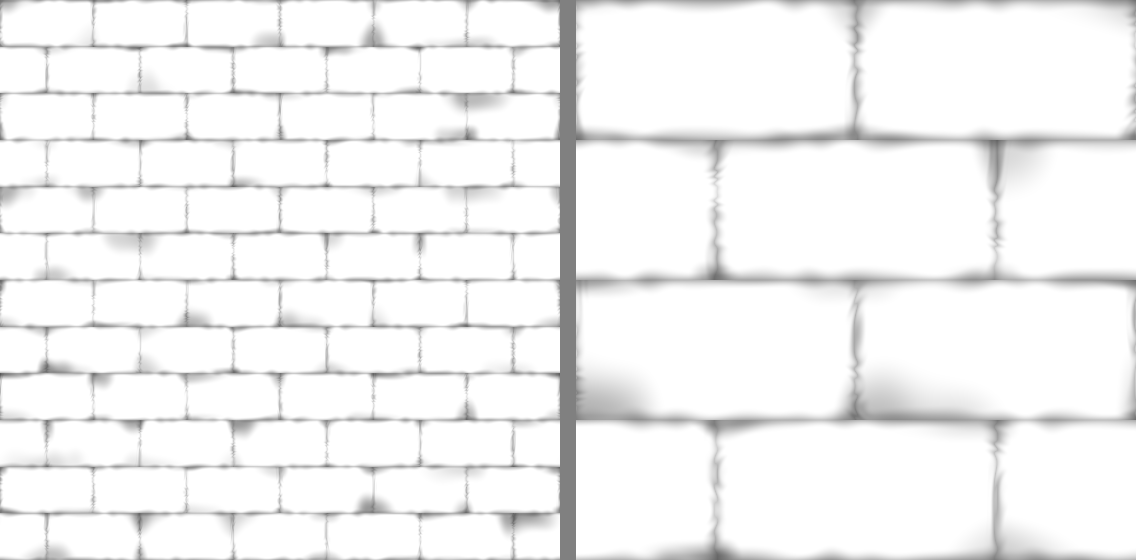
Left, the full canvas; right, a detail of the centre.
This texture map is drawn by a Shadertoy shader. Its source:

```glsl
const float TAU = 6.28318;

vec4 hash4(vec3 p) {
    vec4 q = fract(p.xyzx * vec4(0.1031, 0.1030, 0.0973, 0.1099));
    q += dot(q, q.wzxy + 33.33);
    return fract((q.xxyz + q.yzzw) * q.zywx);
}

// Layered sines with whole frequencies, so the canvas tiles; range 0 to 1
float ripple(vec2 uv) {
    vec2 a = TAU * uv;
    float broad = sin(11.0 * a.x + 7.0 * a.y + 2.0 * sin(5.0 * a.x - 9.0 * a.y));
    float fine = sin(23.0 * a.x - 17.0 * a.y + 2.0 * sin(9.0 * a.x + 13.0 * a.y));
    return 0.5 + 0.28 * broad + 0.22 * fine;
}

// Soft stain rooted where a head joint meets a bed joint
float stain(vec2 offset, vec3 id) {
    vec4 size = hash4(id);
    vec4 look = hash4(id + vec3(17.0, 5.0, 29.0));
    float side = smoothstep(-0.02, 0.02, offset.x);
    vec2 halfWidth = 0.09 + 0.5 * size.xy * size.xy;
    float height = 0.13 + 0.47 * size.z * size.z;
    float slant = (look.x - 0.5) * 0.5;

    vec2 q = abs(offset) / vec2(mix(halfWidth.x, halfWidth.y, side), height);
    q = max(q + vec2(0.0, slant * q.x), 0.001);
    float power = mix(1.0, 2.6, look.y);
    float radius = pow(pow(q.x, power) + pow(q.y, power), 1.0 / power);
    radius += 0.3 * (ripple((id.xy + offset * vec2(0.6, 0.4)) / vec2(6.0, 12.0)) - 0.5);

    float strength = 0.1 + 0.38 * size.w;
    strength *= mix(mix(0.45, 1.0, look.z), mix(0.45, 1.0, look.w), side);
    return strength * smoothstep(1.0, 0.15, radius) * smoothstep(-0.04, 0.04, offset.y);
}

void mainImage(out vec4 fragColor, in vec2 fragCoord) {
    vec2 uv = fragCoord / iResolution.xy;
    vec2 wall = uv * vec2(6.0, 12.0);
    float row = floor(wall.y);
    float along = wall.x + 0.5 * mod(row + 1.0, 2.0);
    float up = fract(wall.y);
    float nearest = floor(along + 0.5);
    float light = 1.0;

    // Stains above and below the joints of this course
    for (int j = -1; j <= 1; j++) {
        float joint = nearest + float(j);
        for (int edge = 0; edge < 2; edge++) {
            float rise = edge == 0 ? up : 1.0 - up;
            vec3 id = vec3(mod(joint, 6.0), row, float(edge) * 7.0 + 3.0);
            light *= 1.0 - stain(vec2(along - joint, rise), id);
        }
    }

    // Bed joints: continuous feathered lines of uneven weight
    float bedDistance = min(up, 1.0 - up);
    float bedWear = ripple(uv + vec2(0.13, 0.0));
    float bed = max(0.0, 1.0 - bedDistance / (0.05 + 0.07 * bedWear));
    light *= 1.0 - (0.22 + 0.2 * bedWear) * bed * bed;

    // Head joints: thinner, patchy and a little wider at their ends
    float headWear = ripple(uv.yx + vec2(0.31, 0.07));
    float flare = pow(abs(2.0 * up - 1.0), 4.0);
    float headDistance = abs(along - nearest + 0.006 * sin(TAU * (wall.y + 3.0 * headWear)));
    float head = max(0.0, 1.0 - headDistance / (0.022 + 0.025 * headWear + 0.03 * flare));
    light *= 1.0 - (0.12 + 0.24 * headWear) * head * head;

    fragColor = vec4(vec3(light), 1.0);
}
```
